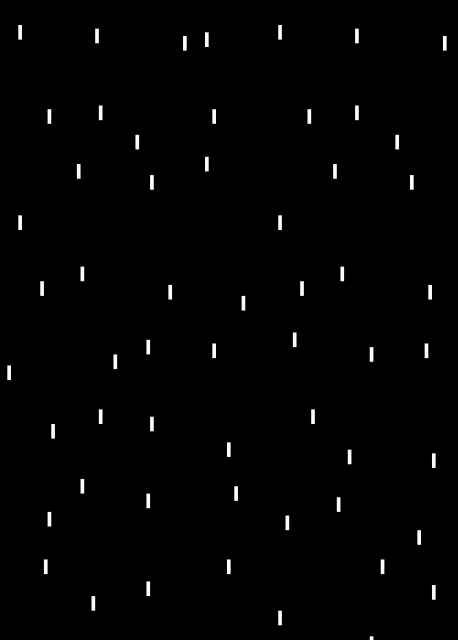
Give the GLSL for this pattern, as a Shadertoy shader.

```glsl
// Sparse upright white dashes scattered over near-black.
// Each grid cell holds one dash at a hashed spot, snapped to a fine lattice;
// the upper rows repeat sideways after a few columns, the lower ones do not.

#define CELL vec2(0.1012, 0.125)   // cell size, in canvas heights
#define UNIT 0.00572               // dash width and lattice step
#define DASH_RATIO 4.0             // dash length over width
#define JITTER 0.78                // share of the cell a dash may roam
#define REPEAT_COLUMNS 4.0         // sideways period of the upper rows
#define REPEAT_FROM_ROW 4.0        // first row that repeats
#define SEED 17.0
#define BACKGROUND vec3(0.0, 0.0, 0.01)
#define DASH_COLOR vec3(0.985)

// Two random values in 0..1 for an integer cell
vec2 hash22(vec2 cell) {
    vec3 p = fract((cell.xyx + SEED) * vec3(0.1031, 0.1030, 0.0973));
    p += dot(p, p.yzx + 33.33);
    return fract((p.xx + p.yz) * p.zy);
}

// Lower left corner of the dash that belongs to a cell
vec2 dashCorner(vec2 cell) {
    vec2 key = cell;
    if (cell.y >= REPEAT_FROM_ROW) key.x = mod(cell.x, REPEAT_COLUMNS);
    vec2 spot = 0.5 + (hash22(key) - 0.5) * JITTER;
    return floor((cell + spot) * CELL / UNIT) * UNIT;
}

// Smooth-edged coverage of a box, p measured from its centre
float boxCoverage(vec2 p, vec2 halfSize, float pixel) {
    vec2 inside = clamp((halfSize - abs(p)) / pixel + 0.5, 0.0, 1.0);
    return inside.x * inside.y;
}

void mainImage(out vec4 fragColor, in vec2 fragCoord) {
    float pixel = 1.0 / iResolution.y;
    vec2 uv = fragCoord * pixel;
    vec2 home = floor(uv / CELL);
    vec2 halfSize = 0.5 * UNIT * vec2(1.0, DASH_RATIO);

    // Neighbouring cells may reach over the border
    float coverage = 0.0;
    for (int y = -1; y <= 1; y++) {
        for (int x = -1; x <= 1; x++) {
            vec2 center = dashCorner(home + vec2(x, y)) + halfSize;
            coverage = max(coverage, boxCoverage(uv - center, halfSize, pixel));
        }
    }

    fragColor = vec4(mix(BACKGROUND, DASH_COLOR, coverage), 1.0);
}
```
